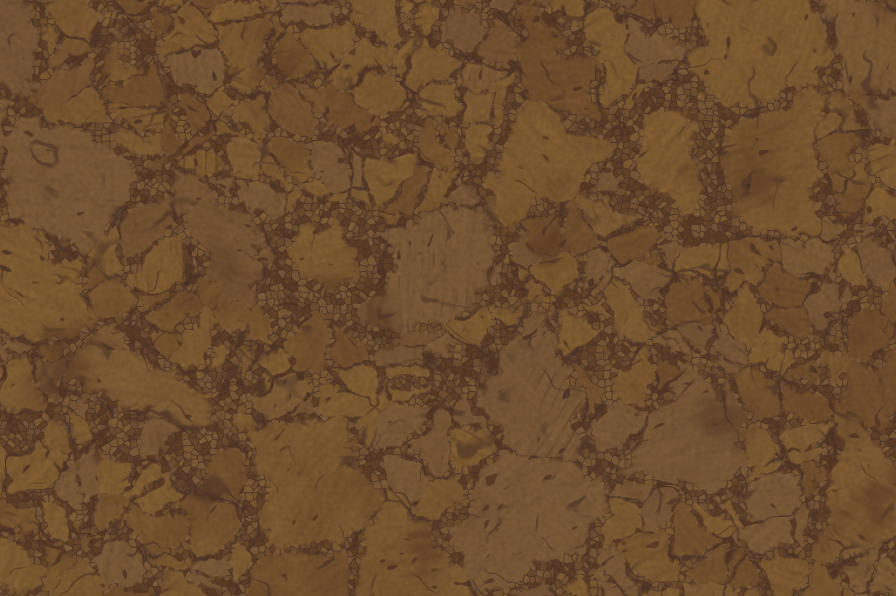
Reproduce this texture procedurally as a Shadertoy shader.

```glsl
// Dark cork sheet: warped Voronoi chips of two sizes, each with its own tint
// and grain direction, set in fine granulate. Gradient noise adds specks,
// broken cracks, reddish stains and a few nearly black pockets.

#define BIG_CHIPS 5.5      // large chips per canvas height
#define SMALL_CHIPS 13.0   // small chips per canvas height
#define GRANULES 88.0      // granules per canvas height
#define GAP 0.11           // width of granulate around the chips
#define SPECKS 0.36        // threshold, higher gives fewer specks
#define TAN vec3(0.480, 0.348, 0.185)
#define OCHRE vec3(0.425, 0.293, 0.165)
#define DUSTY vec3(0.450, 0.330, 0.215)
#define RUST vec3(0.340, 0.215, 0.135)
#define UMBER vec3(0.285, 0.190, 0.145)
#define INK vec3(0.205, 0.150, 0.135)

vec2 hash2(vec2 p) {
    vec3 h = fract(p.xyx * vec3(0.1031, 0.1030, 0.0973));
    h += dot(h, h.yzx + 33.33);
    return fract((h.xx + h.yz) * h.zy);
}

// Gradient noise, roughly -0.7 to 0.7
float noise(vec2 p) {
    vec2 i = floor(p), f = p - i;
    vec2 u = f * f * f * (f * (f * 6.0 - 15.0) + 10.0);
    vec2 o = vec2(0.0, 1.0);
    float a = dot(hash2(i) * 2.0 - 1.0, f);
    float b = dot(hash2(i + o.yx) * 2.0 - 1.0, f - o.yx);
    float c = dot(hash2(i + o.xy) * 2.0 - 1.0, f - o.xy);
    float d = dot(hash2(i + o.yy) * 2.0 - 1.0, f - o.yy);
    return mix(mix(a, b, u.x), mix(c, d, u.x), u.y);
}

float fbm(vec2 p) {
    float sum = 0.0, amp = 0.6;
    for (int k = 0; k < 4; k++) {
        sum += amp * noise(p);
        p = mat2(1.6, 1.2, -1.2, 1.6) * p + 7.3;
        amp *= 0.55;
    }
    return sum;
}

// x: gap between the two nearest distances (0 on a border), yz: cell id
vec3 voronoi(vec2 p) {
    vec2 base = floor(p), id = base;
    float near = 9.0, next = 9.0;
    for (int y = -1; y <= 1; y++)
    for (int x = -1; x <= 1; x++) {
        vec2 cell = base + vec2(x, y);
        float d = length(cell + hash2(cell) - p);
        if (d < near) { next = near; near = d; id = cell; }
        else next = min(next, d);
    }
    return vec3(next - near, id);
}

void mainImage(out vec4 fragColor, in vec2 fragCoord) {
    vec2 uv = fragCoord / iResolution.y + 3.0;
    float px = 1.0 / iResolution.y;
    vec2 warp = vec2(fbm(uv * 7.0), fbm(uv * 7.0 + 41.0));
    vec2 ragged = vec2(noise(uv * 38.0), noise(uv * 38.0 + 19.0));
    vec2 p = uv + 0.065 * warp + 0.010 * ragged;

    // Chips: some large cells are broken into small ones
    vec3 chip = voronoi(p * BIG_CHIPS);
    float unit = 1.0;
    if (hash2(chip.yz + 5.0).x < 0.55) {
        vec3 piece = voronoi(p * SMALL_CHIPS + 60.0);
        chip = vec3(min(piece.x, chip.x * 2.0), piece.yz + 90.0);
        unit = 0.6;
    }
    vec2 rnd = hash2(chip.yz + 17.0);
    vec2 kind = hash2(chip.yz + 71.0);

    // Grain space, turned for every chip
    float angle = rnd.y * 6.2832;
    float cs = cos(angle), sn = sin(angle);
    vec2 q = mat2(cs, sn, -sn, cs) * (uv + 0.012 * warp) + kind * 9.0;

    // Chip surface
    float streak = noise(q * vec2(14.0, 85.0));
    float fine = noise(uv * 120.0);
    float cloud = fbm(uv * 9.0 + 13.0);
    vec3 col = mix(OCHRE, TAN, smoothstep(0.0, 0.65, rnd.x + 0.6 * cloud));
    col = mix(col, DUSTY, 0.7 * smoothstep(0.55, 0.9, kind.y));
    col *= 1.0 + 0.10 * streak + 0.10 * fine;
    float rings = smoothstep(0.55, 1.0, sin(q.y * 330.0 + 5.0 * noise(q * 13.0)));
    col = mix(col, RUST, 0.45 * rings * step(0.8, kind.x) * smoothstep(0.0, 0.2, cloud));

    // Reddish stains
    float stain = smoothstep(0.08, 0.42, fbm(uv * 5.0 + 29.0) + 0.25 * streak);
    col = mix(col, RUST, 0.65 * stain);

    // Pores and short dark flecks lying along the grain
    float fleck = noise(q * vec2(38.0, 72.0)) + 0.55 * fbm(uv * 8.0 + 3.0);
    col = mix(col, mix(RUST, UMBER, kind.x), 0.85 * smoothstep(SPECKS, SPECKS + 0.14, fleck));

    // Granulate between and instead of chips
    vec3 granule = voronoi((uv + 0.003 * ragged) * GRANULES);
    vec2 tone = hash2(granule.yz);
    vec3 grit = mix(RUST, mix(DUSTY, TAN, tone.y), smoothstep(0.05, 0.85, tone.x));
    grit = mix(UMBER, grit, smoothstep(-0.08, 0.30, granule.x));
    float border = chip.x + 0.50 * fbm(uv * 15.0 + 8.0) - 0.35 * step(0.90, rnd.x);
    float loose = 1.0 - smoothstep(GAP - 0.05, GAP + 0.05, border);
    col = mix(col, grit * (1.0 + 0.12 * fine), 0.92 * loose);

    // Dark seams at chip borders and wandering cracks, both broken
    float broken = smoothstep(-0.05, 0.25, noise(uv * 21.0 + 55.0));
    float seam = 1.0 - smoothstep(0.0, 0.05 / unit + 5.0 * px, chip.x);
    float wander = abs(noise(p * 11.0 + 77.0));
    float crack = 1.0 - smoothstep(0.008, 0.025 + 5.0 * px, wander);
    col = mix(col, UMBER, broken * max(0.75 * seam, 0.60 * crack));

    // Sparse, nearly black pockets
    float pocket = fbm(uv * 11.0 + 37.0) + 0.22 * noise(uv * 60.0);
    col = mix(col, INK, 0.80 * smoothstep(0.40, 0.56, pocket));

    fragColor = vec4(col, 1.0);
}
```
